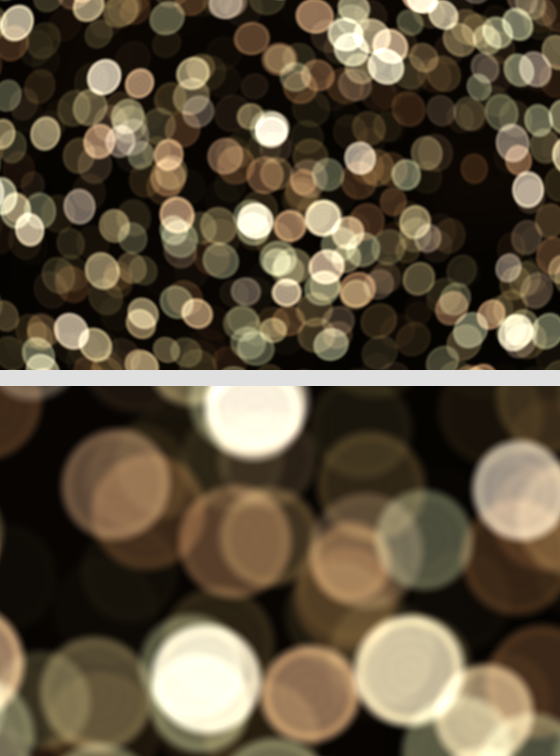
Top: the whole. Bottom: its middle third, enlarged.
Give the GLSL for this background, as a WebGL 1 fragment shader.

```glsl
precision highp float;
// Warm and green out-of-focus light discs overlapping on a near-black ground.

uniform vec2 u_resolution;

// All lengths are fractions of the canvas height.
const int LAYERS = 6;
const float CELL = 0.115;
const float RADIUS_MIN = 0.036;
const float RADIUS_MAX = 0.053;
const float EDGE_SOFTNESS = 0.0058;
const float RIM_WIDTH = 0.0045;
const float RIM_GAIN = 0.14;
const float RING_FREQUENCY = 520.0;
const float RING_GAIN = 0.010;
const float LENS_SQUASH = 0.22;
const float MEAN_BRIGHTNESS = 0.162;
const float MAX_BRIGHTNESS = 0.74;
const float SCREEN_AMOUNT = 0.68;
const float CLUSTER_SCALE = 3.6;
const float SPARSE_CHANCE = 0.26;
const float DENSE_CHANCE = 0.86;

const vec3 GROUND = vec3(0.020, 0.013, 0.005);
const vec3 HAZE = vec3(0.035, 0.018, 0.006);
const vec3 SAGE = vec3(0.99, 1.03, 0.80);
const vec3 CREAM = vec3(1.12, 1.01, 0.71);
const vec3 PEACH = vec3(1.30, 0.95, 0.67);
const vec3 MAUVE = vec3(1.08, 0.98, 0.90);
const vec3 HOT_WHITE = vec3(1.04, 1.00, 0.90);
const vec3 DIM_WARMTH = vec3(1.10, 0.94, 0.72);
const vec3 RIM_TINT = vec3(1.10, 1.05, 0.65);

vec4 hash4(vec2 p) {
  vec4 q = fract(p.xyxy * vec4(0.1031, 0.1030, 0.0973, 0.1099));
  q += dot(q, q.wzxy + 33.33);
  return fract((q.xxyz + q.yzzw) * q.zywx);
}

float valueNoise(vec2 p) {
  vec2 i = floor(p);
  vec2 f = fract(p);
  f = f * f * (3.0 - 2.0 * f);
  float low = mix(hash4(i).x, hash4(i + vec2(1.0, 0.0)).x, f.x);
  float high = mix(hash4(i + vec2(0.0, 1.0)).x, hash4(i + 1.0).x, f.x);
  return mix(low, high, f.y);
}

// Mostly sage and cream, with fewer peach and mauve lights.
vec3 lightTint(float pick, float brightness) {
  vec3 tint = mix(SAGE, CREAM, smoothstep(0.28, 0.42, pick));
  tint = mix(tint, PEACH, smoothstep(0.60, 0.70, pick));
  tint = mix(tint, MAUVE, smoothstep(0.80, 0.85, pick));
  tint *= mix(DIM_WARMTH, vec3(1.0), smoothstep(0.05, 0.28, brightness));
  return mix(tint, HOT_WHITE, smoothstep(0.25, 0.80, brightness));
}

// Discs flatten towards the canvas border, as through a real lens.
float lensDistance(vec2 p, vec2 centre, float radius) {
  vec2 offset = p - centre;
  float reach = max(length(centre), 0.001);
  offset += centre * dot(offset, centre) * LENS_SQUASH / reach;
  return length(offset) - radius;
}

vec3 lightDisc(vec2 p, vec2 centre, vec4 look) {
  float radius = mix(RADIUS_MIN, RADIUS_MAX, sqrt(look.x));
  float d = lensDistance(p, centre, radius);
  float body = 1.0 - smoothstep(-EDGE_SOFTNESS, EDGE_SOFTNESS, d);
  float rimOffset = (d + 1.6 * RIM_WIDTH) / RIM_WIDTH;
  float rim = RIM_GAIN * exp(-rimOffset * rimOffset) * (0.5 + look.w);
  float rings = 1.0 + RING_GAIN * sin(d * RING_FREQUENCY);

  float brightness = min(-MEAN_BRIGHTNESS * log(look.y + 0.004), MAX_BRIGHTNESS);
  vec3 tint = lightTint(look.z, brightness);
  return brightness * body * tint * (rings + rim * RIM_TINT);
}

void main() {
  vec2 p = (gl_FragCoord.xy - 0.5 * u_resolution) / u_resolution.y;
  vec3 color = GROUND + HAZE * pow(valueNoise(p * 4.0 + 17.0), 2.0);

  // Shifted grids of jittered discs, thinned out between clusters.
  for (int layer = 0; layer < LAYERS; layer++) {
    float n = float(layer);
    vec2 shift = fract(n * vec2(0.618, 0.382) + vec2(0.1, 0.3));
    vec2 home = floor(p / CELL + shift);
    for (int y = -1; y <= 1; y++) {
      for (int x = -1; x <= 1; x++) {
        vec2 cell = home + vec2(float(x), float(y));
        vec2 key = cell + vec2(137.0 + 41.0 * n, 211.0 + 67.0 * n);
        vec4 place = hash4(key);
        vec2 centre = (cell + place.xy - shift) * CELL;
        float cluster = valueNoise(centre * CLUSTER_SCALE + 53.0);
        float chance = mix(SPARSE_CHANCE, DENSE_CHANCE, cluster);
        if (place.z < chance) {
          vec3 light = lightDisc(p, centre, hash4(key + 389.0));
          color += light * (1.0 - SCREEN_AMOUNT * min(color, 1.0));
        }
      }
    }
  }

  gl_FragColor = vec4(min(color, 1.0), 1.0);
}
```
